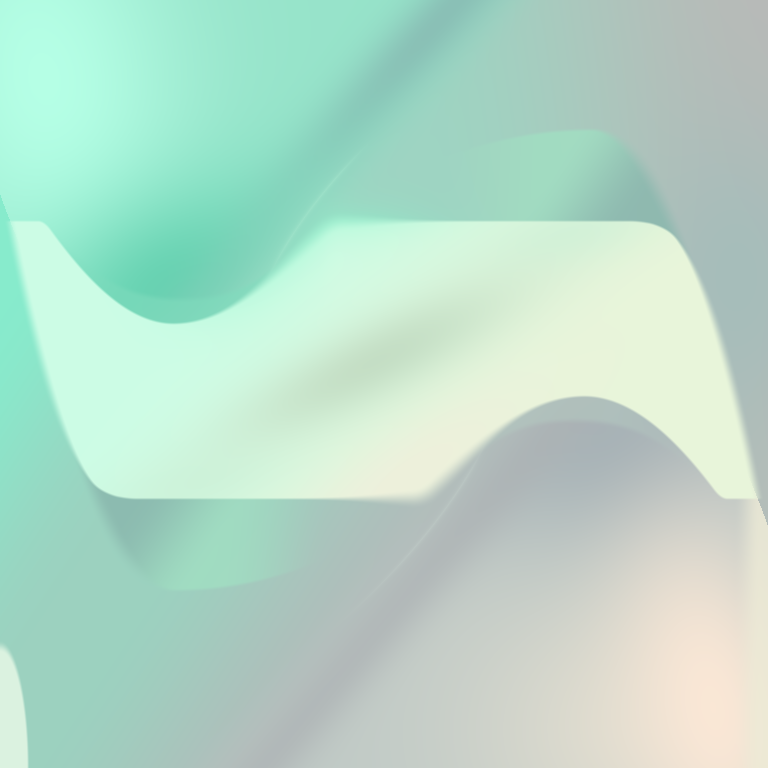
Write a WebGL 2 fragment shader that draws this background.

```glsl
#version 300 es
precision highp float;
// A pale silk ribbon sweeping in an S across a mint, grey and peach backdrop.
// Its edges, rear folds and creases share one profile, turned half a circle
// about the centre; soft elliptical glows tint each layer.
uniform vec2 u_resolution;
out vec4 fragColor;

// Half turn about the centre, slightly pinched along the lower right
vec2 halfTurn(vec2 p) {
  float d = (p.x - 0.62) / 0.25;
  return vec2(1.0 - 0.018 * exp(-d * d), 1.0625) - p;
}

float bump(float x, float centre, float width) { return exp(-pow(abs(x - centre) / width, 2.0)); }

float glow(vec2 p, vec2 centre, vec2 radii, float angle) {
  float c = cos(angle), s = sin(angle);
  vec2 d = mat2(c, -s, s, c) * (p - centre) / radii;
  return exp(-dot(d, d));
}

// Height of the ribbon's upper edge: a wave meeting a rounded shoulder
float ribbonEdge(float x) {
  float left = max(0.228 - x, 0.0), right = max(x - 0.625, 0.0), fall = max(x - 0.845, 0.0);
  float wave = 0.685 - 0.107 * cos((x - 0.228) * 7.913);
  wave += 1.75 * left * left + 0.95 * right * right + 0.022 * bump(x, 0.42, 0.1);
  float shoulder = 0.712 - 18.0 * fall * fall;
  float blend = max(0.012 - abs(wave - shoulder), 0.0);
  return min(wave, shoulder) - blend * blend / 0.048;
}

// Approximate distance below the upper edge
float edgeDistance(vec2 p) {
  float slope = (ribbonEdge(p.x + 0.004) - ribbonEdge(p.x - 0.004)) / 0.008;
  return (ribbonEdge(p.x) - p.y) / sqrt(1.0 + slope * slope);
}

float ribbonCover(vec2 p) {
  float blur = 0.002 + 0.012 * bump(p.x, 0.42, 0.09) + 0.006 * smoothstep(0.87, 0.95, p.x);
  return smoothstep(-blur, blur, edgeDistance(p));
}

// Signed distance to the diagonal crease
float creaseDistance(vec2 q) { return dot(q - vec2(0.56, 0.974), vec2(0.75, -0.66)); }

vec3 upperBackdrop(vec2 p) {
  float s = creaseDistance(p), high = smoothstep(0.68, 0.97, p.y);
  vec3 veil = mix(vec3(0.62, 0.83, 0.76), vec3(0.72, 0.73, 0.72), smoothstep(0.55, 1.03, p.x + 0.15 * (p.y - 0.8)));
  veil = mix(veil, vec3(0.65, 0.74, 0.73), glow(p, vec2(0.96, 0.64), vec2(0.12, 0.2), 0.0));
  vec3 panel = vec3(0.59, 0.89, 0.79);
  panel = mix(panel, vec3(0.71, 1.0, 0.90), glow(p, vec2(0.06, 0.89), vec2(0.18, 0.32), 0.2));
  panel = mix(panel, vec3(0.39, 0.82, 0.69), glow(p, vec2(0.23, 0.62), vec2(0.19, 0.13), 0.4));
  vec3 col = mix(panel, veil, smoothstep(-0.02, 0.1, s));
  vec3 shade = mix(vec3(0.50, 0.81, 0.72), vec3(0.53, 0.73, 0.70), high);
  col = mix(col, shade, mix(0.5, 0.85, high) * bump(s, 0.01, 0.042));
  // Mint halo spilling off the ribbon's rising edge
  float halo = exp(min(edgeDistance(p), 0.0) / 0.022) * bump(p.x, 0.44, 0.11);
  return mix(col, vec3(0.56, 0.93, 0.79), 0.7 * halo);
}

vec3 lowerBackdrop(vec2 p) {
  float s = creaseDistance(halfTurn(p)), t = 0.9 * p.x + 0.6 * (0.6 - p.y);
  vec3 veil = mix(vec3(0.53, 0.92, 0.80), vec3(0.61, 0.82, 0.75), smoothstep(0.0, 0.3, t));
  veil = mix(veil, vec3(0.69, 0.74, 0.73), smoothstep(0.38, 0.68, t));
  vec3 panel = vec3(0.75, 0.79, 0.775);
  panel = mix(panel, vec3(0.87, 0.86, 0.81), glow(p, vec2(0.83, 0.05), vec2(0.23, 0.2), 0.0));
  panel = mix(panel, vec3(0.64, 0.69, 0.71), glow(p, vec2(0.81, 0.43), vec2(0.18, 0.12), 0.4));
  panel = mix(panel, vec3(0.99, 0.91, 0.84), 0.92 * glow(p, vec2(0.93, 0.08), vec2(0.11, 0.23), 0.2));
  panel = mix(panel, vec3(0.93, 0.92, 0.84), smoothstep(0.955, 0.99, p.x) * 0.8);
  vec3 col = mix(panel, veil, smoothstep(-0.02, 0.1, s));
  return mix(col, vec3(0.67, 0.69, 0.70), 0.65 * bump(s, 0.01, 0.04));
}

vec3 ribbonColor(vec2 p) {
  float across = p.x + 0.8 * (0.53 - p.y);
  vec3 col = mix(vec3(0.80, 0.99, 0.90), vec3(0.91, 0.96, 0.855), smoothstep(0.15, 0.8, across));
  col = mix(col, vec3(0.94, 0.935, 0.86), 0.8 * glow(p, vec2(0.53, 0.38), vec2(0.2, 0.06), 0.6));
  // Soft creases where the silk turns over
  vec2 q = p.x + p.y > 1.03 ? p : halfTurn(p);
  col = mix(col, vec3(0.79, 0.94, 0.84), 0.6 * glow(q, vec2(0.75, 0.70), vec2(0.12, 0.045), 0.25));
  col = mix(col, vec3(0.76, 0.86, 0.76), 0.9 * glow(p, vec2(0.49, 0.53), vec2(0.2, 0.05), 0.47));
  // Mint light along the upper rim
  float rim = exp(-max(edgeDistance(p), 0.0) / 0.025) * bump(p.x, 0.42, 0.15);
  return mix(col, vec3(0.66, 0.97, 0.84), 0.7 * rim);
}

void main() {
  vec2 p = gl_FragCoord.xy / u_resolution, turned = halfTurn(p);
  bool above = p.y > 0.5 * (ribbonEdge(p.x) + 1.0625 - ribbonEdge(turned.x));
  vec2 q = above ? p : turned;
  vec3 col = above ? upperBackdrop(p) : lowerBackdrop(p);

  // Translucent fold behind each crest
  float d = q.x - 0.77, blur = mix(0.003, 0.03, smoothstep(0.77, 0.87, q.x));
  float foldTop = 0.831 - d * d * (d < 0.0 ? 1.0 : 11.0);
  float fold = smoothstep(-blur, blur, foldTop - q.y) * smoothstep(0.56, 0.72, q.x);
  float dusk = smoothstep(0.73, 0.88, q.x + 0.7 * (0.8 - q.y));
  col = mix(col, mix(vec3(0.63, 0.87, 0.76), vec3(0.54, 0.72, 0.68), dusk), 0.85 * fold);

  // Thin lip inside each trough, trailing off as a long fine streak
  float lip = smoothstep(-0.005, 0.005, ribbonEdge(q.x) + 0.032 * bump(q.x, 0.22, 0.11) - q.y);
  lip *= smoothstep(0.06, 0.2, q.x) * (1.0 - smoothstep(0.3, 0.42, q.x));
  col = mix(col, above ? vec3(0.50, 0.86, 0.74) : vec3(0.70, 0.78, 0.75), 0.6 * lip);
  float along = (q.y - 0.64) / 0.245;
  float streak = exp(-abs(q.x - 0.35 - 0.12 * along - 0.09 * along * along) / 0.003);
  streak *= smoothstep(-0.1, 0.2, along) * (1.0 - smoothstep(0.5, above ? 0.75 : 1.05, along));
  col = mix(col, above ? vec3(0.66, 0.91, 0.81) : vec3(0.76, 0.81, 0.79), 0.5 * streak);

  col = mix(col, ribbonColor(p), ribbonCover(p) * ribbonCover(turned));

  // Pale petal in the lower left corner
  float petal = length(p / vec2(0.037, 0.16));
  col = mix(col, vec3(0.86, 0.95, 0.88), 1.0 - smoothstep(0.94, 1.04, petal));
  fragColor = vec4(col, 1.0);
}
```
